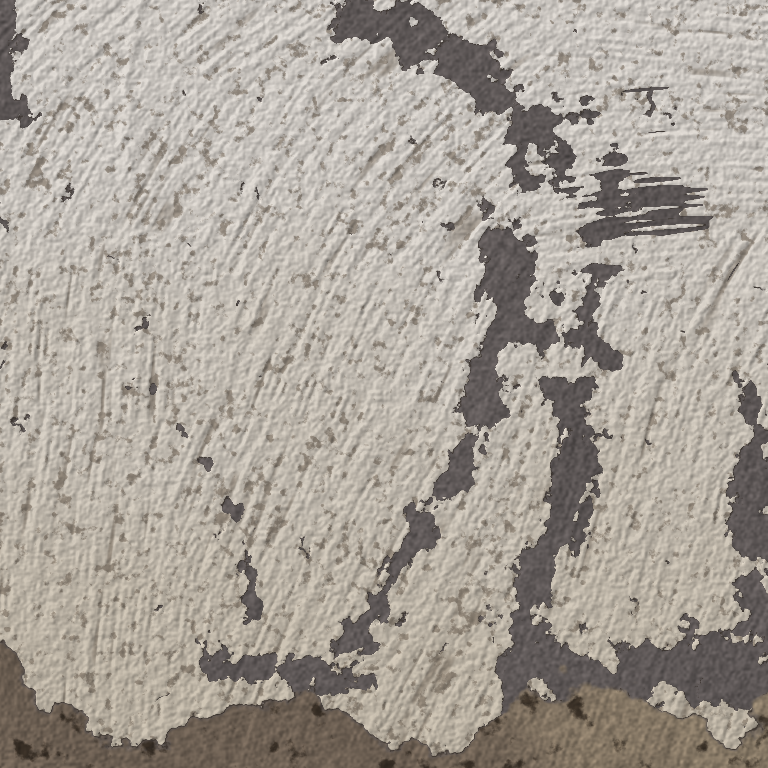
Give the GLSL for this texture, as a Shadertoy shader.

```glsl
// Weathered wall: pale brushed plaster flaking off dark paint and a brown base.
// Blended patches of stretched noise form the side-lit brush strokes; ragged
// bands and cellular chips decide where plaster is missing.
#define PATCHES 4.5 // brush patches across the canvas
#define STROKE_FREQ 92.0 // grooves across the canvas
#define STROKE_RUN 4.0 // noise frequency along a groove
#define GRAIN 0.50 // height of the fine grit
#define RELIEF 0.62 // strength of the side light
#define LIGHT_STEP 0.0024 // distance between height samples
#define RAGGED 0.085 // roughness of the flaked outline
#define EDGE 0.0012 // softness of the flaked outline

const vec3 CHALK = vec3(0.78, 0.762, 0.74);
const vec3 SAND = vec3(0.715, 0.68, 0.622);
const vec3 DIRT = vec3(0.43, 0.385, 0.335);
const vec3 PAINT = vec3(0.362, 0.338, 0.335);
const vec3 BROWN = vec3(0.41, 0.36, 0.312);
const vec3 TAN = vec3(0.53, 0.475, 0.4);
const vec3 SOOT = vec3(0.15, 0.12, 0.09);

float hash(vec2 p) {
  vec3 q = fract(p.xyx * 0.1031);
  q += dot(q, q.yzx + 33.33);
  return fract((q.x + q.y) * q.z);
}

float noise(vec2 p) {
  vec2 i = floor(p), f = fract(p);
  f = f * f * (3.0 - 2.0 * f);
  return mix(mix(hash(i), hash(i + vec2(1, 0)), f.x),
             mix(hash(i + vec2(0, 1)), hash(i + vec2(1, 1)), f.x), f.y);
}

float fbm(vec2 p) {
  float sum = 0.0, amp = 0.5;
  for (int i = 0; i < 5; i++) {
    sum += amp * noise(p);
    p = mat2(0.8, 0.6, -0.6, 0.8) * p * 2.05 + 17.3;
    amp *= 0.5;
  }
  return sum / 0.97;
}

// Sweep of the brush: steep below, slanting at the top, level at upper right
float strokeAngle(vec2 c) {
  float left = mix(1.42, 1.1, smoothstep(0.1, 0.45, c.x));
  left = mix(left, 0.7, smoothstep(0.6, 0.95, c.y));
  float level = mix(0.14, -0.14, smoothstep(0.65, 0.95, c.y));
  float right = mix(1.28, level, smoothstep(0.56, 0.66, c.y));
  return mix(left, right, smoothstep(0.6, 0.7, c.x));
}

// Grooves of neighbouring patches, blended around jittered centres
float strokes(vec2 p) {
  float sum = 0.0, total = 0.0;
  for (int k = 0; k < 9; k++) {
    vec2 id = floor(p * PATCHES) + vec2(k % 3, k / 3) - 1.0;
    float seed = hash(id + 40.0);
    vec2 centre = (id + 0.2 + 0.6 * vec2(seed, hash(id + 71.0))) / PATCHES;
    vec2 d = p - centre;
    float a = strokeAngle(centre) + 0.16 * (seed - 0.5);
    vec2 q = mat2(cos(a), -sin(a), sin(a), cos(a)) * d;
    q.y += 0.3 * q.x * q.x;
    q = q * vec2(STROKE_RUN, STROKE_FREQ) + 50.0 + 90.0 * seed;
    float w = exp(-13.0 * dot(d, d) * PATCHES * PATCHES);
    sum += w * (0.55 * noise(q) + 0.45 * noise(q * vec2(4.0, 2.1)));
    total += w;
  }
  return sum / total;
}

// Grooves, grit and one upright ridge
float height(vec2 p, float groove) {
  float off = p.x - 0.19 - 0.012 * sin(p.y * 13.0) + 0.03 * fbm(p * 20.0);
  float ridge = exp(-off * off * 28000.0) * smoothstep(0.43, 0.5, p.y);
  float grit = noise(p * 120.0) + 0.8 * noise(p * 235.0);
  return groove + GRAIN * grit + 0.5 * fbm(p * 45.0) + 0.5 * ridge;
}

// Positive inside a band of half width w running from a to b along t
float band(float t, float a, float b, float offset, float w) {
  return min(w - abs(offset), min(t - a, b - t));
}

// Cellular chips: positive inside sparse specks
float chips(vec2 p, float count, float chance, float size) {
  float best = -1.0;
  for (int k = 0; k < 9; k++) {
    vec2 id = floor(p * count) + vec2(k % 3, k / 3) - 1.0;
    vec2 d = p * count - id - vec2(hash(id + 5.0), hash(id + 23.0));
    float r = size * (0.4 + 0.6 * hash(id + 61.0));
    if (hash(id + 87.0) < chance) best = max(best, r - length(d * vec2(1.25, 0.8)));
  }
  return best / count;
}

// Positive where plaster has fallen off and dark paint shows
float flaked(vec2 p, float groove) {
  float x = p.x, y = p.y, up = 0.7 - y, arc = x - 0.43, low = y - 0.2;
  float d = band(y, 0.13, 0.72, x - 0.66 + 0.72 * up * up, 0.013 + 0.03 * low);
  d = max(d, band(x, 0.42, 0.72, y - 0.975 + 2.0 * arc * arc, 0.032));
  d = max(d, band(y, 0.53, 0.85, x - 0.785 - 0.015 * sin(y * 18.0), 0.021));
  d = max(d, band(y, 0.03, 0.5, x - 0.715 - 0.035 * sin(y * 11.0 - 3.2), 0.026));
  d = max(d, band(x, 0.65, 0.8, y - 0.565, 0.018));
  d = max(d, band(x, 0.66, 1.1, y - 0.125 - 0.015 * sin(x * 30.0), 0.04));
  d = max(d, band(x, 0.27, 0.48, y - 0.13, 0.016));
  d = max(d, band(y, 0.18, 0.5, x - 0.985, 0.02));
  d = max(d, band(y, 0.84, 1.1, x, 0.03));
  d = max(d, band(y, 0.2, 0.47, x - 0.33 + 1.6 * low * low, -0.002));
  float blotch = 0.2 * (fbm(p * 13.0 + 4.0) - 0.62);
  d = max(d, blotch - 0.2 * smoothstep(0.04, 0.2, abs(x - 0.69)));
  d += RAGGED * (fbm(p * 30.0) - 0.5) + 0.03 * (fbm(p * 95.0) - 0.5);
  // Level scratches at the upper right
  float e = 1.0 - length((p - vec2(0.84, 0.77)) / vec2(0.11, 0.16));
  d += (0.02 + 0.1 * smoothstep(-0.2, 0.4, e)) * (0.48 - groove);
  d = max(d, 0.08 * e - 0.085 + 0.25 * (0.5 - groove));
  vec2 w = p + 0.05 * vec2(fbm(p * 50.0), fbm(p * 50.0 + 9.0));
  return max(d, max(chips(w, 12.0, 0.07, 0.11), chips(w, 45.0, 0.025, 0.2)));
}

void mainImage(out vec4 fragColor, in vec2 fragCoord) {
  vec2 p = fragCoord / iResolution.xy;
  vec2 light = normalize(vec2(-0.75, 0.66)), q = p + LIGHT_STEP * light;
  float groove = strokes(p), shade = height(p, groove) - height(q, strokes(q));
  float cloud = fbm(p * 5.0 + 2.0) - 0.5, grit = noise(p * 240.0) - 0.5;

  // Plaster: chalky above, sandy below, dirt in grooves and pits
  vec3 plaster = mix(SAND, CHALK, smoothstep(0.0, 0.9, p.y + 0.3 * cloud));
  float pits = smoothstep(0.6, 0.78, fbm(p * 100.0) + 0.35 * (0.5 - groove));
  float dirt = smoothstep(0.34, 0.12, groove) * smoothstep(0.3, 0.6, fbm(p * 24.0));
  plaster = mix(plaster, DIRT, max(0.55 * dirt, 0.65 * pits));
  plaster *= 1.0 + RELIEF * clamp(shade, -0.55, 0.2) + 0.05 * grit;

  // Exposed layers: paint, and the brown base along the bottom
  float rim = 0.065 + 0.045 * cos(17.0 * p.x) + 0.03 * smoothstep(0.6, 0.9, p.x);
  rim += 0.05 * smoothstep(0.07, 0.0, p.x);
  float base = rim - p.y + 0.12 * (fbm(p * 22.0 + 31.0) - 0.5);
  float gone = max(flaked(p, groove), base);
  vec3 earth = mix(BROWN, TAN, smoothstep(0.6, 0.9, p.x + 0.6 * cloud));
  earth = mix(earth, SOOT, 0.8 * smoothstep(0.6, 0.74, fbm(p * 36.0 + 7.0)));
  vec3 under = mix(PAINT, earth, smoothstep(-0.004, 0.012, base));
  under *= 1.0 + 0.45 * clamp(shade, -0.5, 0.4) + 0.22 * grit + 0.2 * cloud;

  // Broken rim: shadow on the side near the light, bright lip opposite
  vec2 slope = vec2(dFdx(gone), dFdy(gone));
  float facing = dot(slope, light) / max(length(slope), 1e-6);
  float shadow = 0.15 + 0.5 * smoothstep(0.2, -0.7, facing);
  under = mix(under, SOOT, shadow * smoothstep(0.005, 0.0, gone));
  plaster *= 1.0 + 0.09 * facing * smoothstep(-0.005, -0.001, gone);
  fragColor = vec4(mix(plaster, under, smoothstep(-EDGE, EDGE, gone)), 1.0);
}
```
